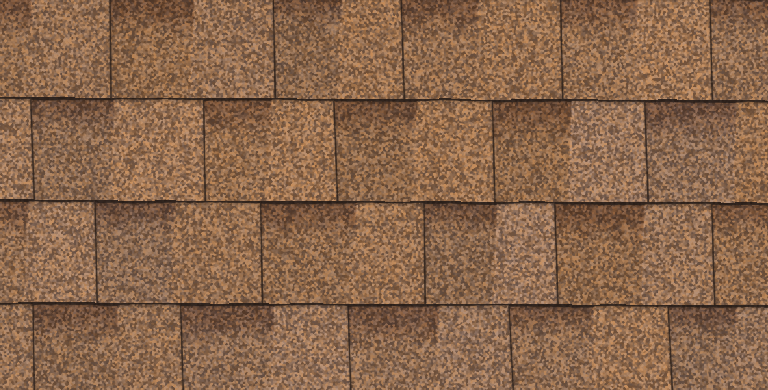
Reproduce this texture procedurally as a Shadertoy shader.

```glsl
// Asphalt roof shingles: staggered courses of raised tabs and shaded recesses, coated in mineral granules.

vec3 hash3(vec2 p) {
    vec3 q = fract(vec3(p.xyx) * vec3(0.1031, 0.1030, 0.0973));
    q += dot(q, q.yxz + 33.33);
    return fract((q.xxy + q.yzz) * q.zyx);
}

float valueNoise(vec2 p) {
    vec2 i = floor(p), f = fract(p);
    f = f * f * (3.0 - 2.0 * f);
    float low = mix(hash3(i).x, hash3(i + vec2(1, 0)).x, f.x);
    float high = mix(hash3(i + vec2(0, 1)).x, hash3(i + vec2(1, 1)).x, f.x);
    return mix(low, high, f.y);
}

// Soft blend of the nearest randomly placed granules: three random values each
vec3 granules(vec2 p) {
    vec2 cell = floor(p);
    vec3 sum = vec3(0);
    float total = 0.0;
    for (int y = -1; y <= 1; y++)
    for (int x = -1; x <= 1; x++) {
        vec2 id = cell + vec2(x, y);
        vec2 offset = id + 0.15 + 0.7 * hash3(id + 71.0).xy - p;
        float weight = exp(-7.0 * dot(offset, offset));
        sum += weight * hash3(id + 17.0);
        total += weight;
    }
    return sum / total;
}

// Position of a slit between shingles, in shingle widths
float slitAt(float index, float row, float down) {
    vec3 h = hash3(vec2(index + 40.0, row * 7.0 + 13.0));
    return index + 0.2 * h.x + (0.005 + 0.03 * h.y) * down;
}

float stroke(float dist, float halfWidth, float aa) {
    return 1.0 - smoothstep(halfWidth - aa, halfWidth + aa, abs(dist));
}

void mainImage(out vec4 fragColor, in vec2 fragCoord) {
    vec2 p = fragCoord / iResolution.y;
    float aa = 0.7 / iResolution.y;
    float blotch = valueNoise(p * 38.0) * 0.5 + valueNoise(p * 85.0 + 9.0) * 0.5;

    // Courses, counted downward, with a slight tilt and ragged lower edges
    float wobble = 0.003 * (valueNoise(vec2(p.x * 14.0, floor(p.y * 4.0))) - 0.5);
    float course = (1.0 - p.y - 0.249 - 0.004 * p.x + wobble) / 0.263;
    float row = floor(course) + 1.0;
    float down = fract(course);

    // Shingle and its raised right half
    float u = p.x / 0.394 - mix(0.6, 0.15, mod(row, 2.0));
    float index = floor(u);
    if (u < slitAt(index, row, down)) index -= 1.0;
    float left = slitAt(index, row, down);
    float right = slitAt(index + 1.0, row, down);
    vec3 vary = hash3(vec2(index + 90.0, row * 5.0 + 31.0));
    float tabEdge = mix(left, right, 0.45 + 0.12 * vary.x) - 0.045 * (down - 0.5);
    float edgeDist = (u - tabEdge) * 0.394 + 0.006 * (blotch - 0.5);
    float raised = smoothstep(-0.004, 0.004, edgeDist);

    // Granule colours: dark to tan, partly rusty or grey
    vec3 grain = granules(p * 180.0);
    float speck = clamp(0.5 + 1.35 * (grain.x - 0.5) + 0.15 * (blotch - 0.5), 0.0, 1.0);
    vec3 color = mix(vec3(0.41, 0.31, 0.245), vec3(0.71, 0.545, 0.415), speck);
    vec3 tint = mix(vec3(0.97, 1.01, 1.10), vec3(1.05, 0.99, 0.87), grain.y);
    color *= tint;

    // Tone of each half
    vec3 half3 = hash3(vec2(index * 2.0 + step(0.0, edgeDist) + 120.0, row * 3.0 + 50.0));
    color *= mix(0.965, 1.025, raised) + 0.06 * (half3.x - 0.5);
    color *= mix(vec3(0.99, 1.0, 1.02), vec3(1.02, 0.99, 0.92), half3.y);
    color *= 1.0 + 0.04 * stroke(edgeDist, 0.004, 0.003);

    // Shade at the top of each recess
    float fade = 1.0 - smoothstep(0.06, 0.42, down + 0.22 * (blotch - 0.5) - 0.1 * (vary.y - 0.5));
    color *= mix(vec3(1), vec3(0.79, 0.75, 0.75), fade * (1.0 - raised));

    // Slits and the gap under each course
    float slitDist = min(u - left, right - u) * 0.394;
    color *= 1.0 - 0.12 * stroke(slitDist, 0.004, 0.004);
    float slit = stroke(slitDist, 0.0017 + 0.001 * down * blotch, aa);
    float below = down * 0.263;
    float gapWidth = mix(0.0068, 0.0048, raised) + 0.003 * (blotch - 0.5);
    float gap = stroke(below, gapWidth, aa);
    color *= 1.0 - 0.2 * (1.0 - smoothstep(0.004, 0.016, below));
    color = mix(color, vec3(0.14, 0.10, 0.08) + 0.05 * grain.z, max(0.8 * slit, 0.9 * gap));

    fragColor = vec4(color, 1.0);
}
```
